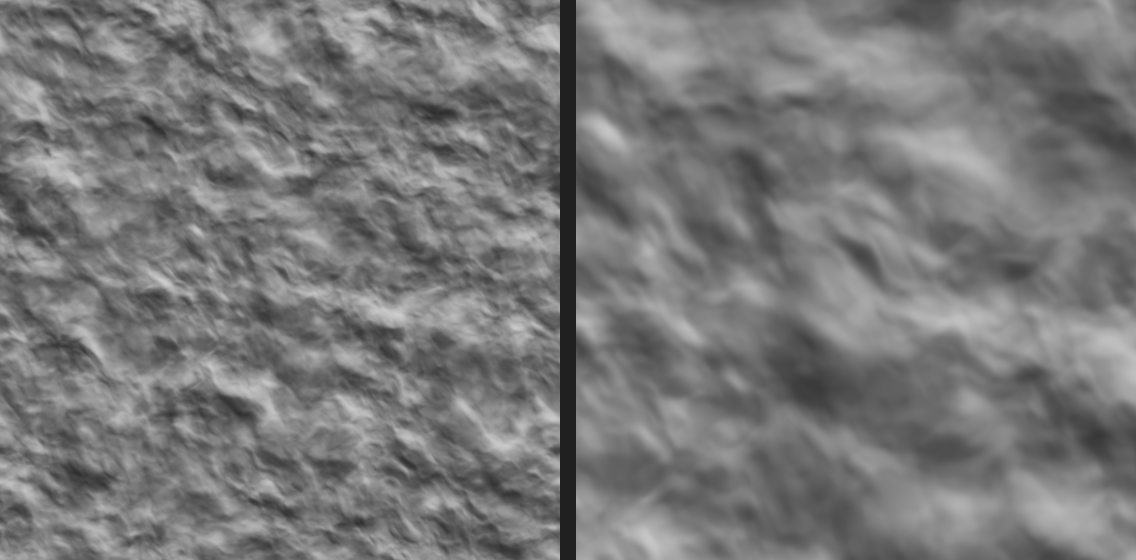
Left: the whole. Right: its middle third, enlarged.
Give the GLSL for this texture, as a Shadertoy shader.

```glsl
// Rough grey stone, lit at a slant from above.
// A height field of lightly warped, wrapping gradient noise on a slanted lattice
// is shaded by its slope toward the light, then toned by puffs with fine creases.

const vec2 LIGHT_DIR = vec2(0.30, 0.954);
const float MID_GREY = 0.484;
const float TONE_RANGE = 0.42;
const float RELIEF = 0.245;
const float PUFF_TONE = 0.6;
const float SLOPE_STEP = 0.002;

// Lattice: columns, rows, and rows of slant per canvas width.
const vec3 STONE_GRID = vec3(6.0, 6.0, 1.0);
const int HEIGHT_OCTAVES = 5;
const int PUFF_OCTAVES = 3;

float hash(vec2 cell, float seed) {
    return fract(sin(dot(cell, vec2(127.1, 311.7)) + seed * 74.7) * 43758.5453);
}

// Brings a lattice cell back into the canvas, following the slant.
vec2 wrapCell(vec2 cell, vec3 grid) {
    cell -= floor((cell.x + 0.5) / grid.x) * grid.xz;
    cell.y -= floor((cell.y + 0.5) / grid.y) * grid.y;
    return cell;
}

float cornerSlope(vec2 cell, vec2 offset, vec3 grid, float seed) {
    float angle = 6.28318 * hash(wrapCell(cell, grid), seed);
    return dot(vec2(cos(angle), sin(angle)), offset);
}

// Gradient noise that tiles over the unit square.
float noise(vec2 uv, vec3 grid, float seed) {
    vec2 p = vec2(uv.x * grid.x, uv.y * grid.y + uv.x * grid.z);
    p += seed * vec2(0.37, 0.61);
    vec2 cell = floor(p);
    vec2 f = p - cell;
    vec2 w = f * f * f * (f * (f * 6.0 - 15.0) + 10.0);
    vec2 e = vec2(1.0, 0.0);
    float low = mix(cornerSlope(cell, f, grid, seed),
                    cornerSlope(cell + e.xy, f - e.xy, grid, seed), w.x);
    float high = mix(cornerSlope(cell + e.yx, f - e.yx, grid, seed),
                     cornerSlope(cell + e.xx, f - e.xx, grid, seed), w.x);
    return mix(low, high, w.y);
}

vec2 warp(vec2 uv, vec3 grid, float amount, float seed) {
    return uv + amount * vec2(noise(uv, grid, seed), noise(uv, grid, seed + 1.0));
}

vec2 stoneWarp(vec2 uv) {
    uv = warp(uv, STONE_GRID, 0.020, 11.0);
    return warp(uv, STONE_GRID * 4.0, 0.006, 14.0);
}

// Noise folded at zero, so that creases part the lumps.
float lumps(float n, float plain, float folded, float softness) {
    return plain * n + folded * (sqrt(n * n + softness) - 0.2);
}

float stoneHeight(vec2 uv) {
    uv = stoneWarp(uv);

    // Some patches are worn smooth, others are broken and rough.
    float wear = noise(uv, STONE_GRID, 17.0);
    float roughness = mix(0.7, 1.25, smoothstep(-0.4, 0.4, wear));

    float height = 0.0;
    vec3 grid = STONE_GRID;
    for (int i = 0; i < HEIGHT_OCTAVES; i++) {
        float octave = float(i);
        // Middle sizes carry the most slope.
        float slope = exp(-0.17 * (octave - 1.1) * (octave - 1.1));
        float rough = i < 2 ? 1.0 : roughness;
        float n = noise(uv, grid, octave + 1.0);
        height += slope * rough / grid.y * lumps(n, 0.78, 0.48, 0.004);
        grid *= 2.0;
    }
    return height;
}

float slopeToLight(vec2 uv, vec2 lightDir, float reach) {
    vec2 d = lightDir * reach;
    return (stoneHeight(uv - d) - stoneHeight(uv + d)) / (2.0 * reach);
}

// Pale rounded puffs with thin dark creases between them.
float puffs(vec2 uv) {
    uv = stoneWarp(uv);
    float sum = 0.0;
    float amount = 1.0;
    vec3 grid = STONE_GRID * 2.0;
    for (int i = 0; i < PUFF_OCTAVES; i++) {
        float n = noise(uv, grid, float(i) + 21.0);
        sum += amount * lumps(n, 0.5, 0.7, 0.001);
        amount *= 0.7;
        grid *= 2.0;
    }
    return sum;
}

// Soft limit that keeps deep shade and highlights from clipping.
float softLimit(float x) {
    return x / sqrt(1.0 + x * x);
}

void mainImage(out vec4 fragColor, in vec2 fragCoord) {
    vec2 uv = fragCoord / iResolution.xy;
    float lit = RELIEF * slopeToLight(uv, LIGHT_DIR, SLOPE_STEP);
    float tone = lit + PUFF_TONE * puffs(uv);
    float grey = MID_GREY + TONE_RANGE * softLimit(tone);
    fragColor = vec4(vec3(grey), 1.0);
}
```
